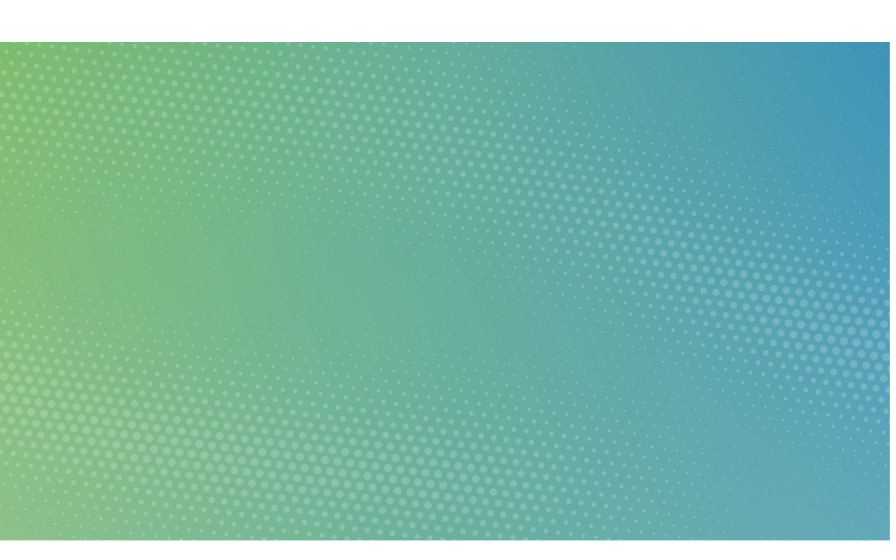
Reproduce this background procedurally as a Shadertoy shader.

```glsl
#define PANEL_LOW vec2(-0.1, 0.035)
#define PANEL_HIGH vec2(1.589, 0.925)
#define DOT_PITCH 0.0226
#define ROW_PITCH 0.0192
#define ROW_TILT 0.125
#define DOT_MIN 0.0012
#define DOT_GROWTH 0.0060
#define DOT_OPACITY 0.18

// Blend three colours placed at the left, centre and right
vec3 threeStops(vec3 left, vec3 centre, vec3 right, float t) {
    return t < 0.5 ? mix(left, centre, t * 2.0) : mix(centre, right, t * 2.0 - 1.0);
}

vec3 gradient(vec2 p) {
    vec2 t = clamp((p - vec2(0.0, PANEL_LOW.y)) / (PANEL_HIGH - vec2(0.0, PANEL_LOW.y)), 0.0, 1.0);
    vec3 upper = threeStops(vec3(0.49, 0.74, 0.43), vec3(0.40, 0.68, 0.61), vec3(0.24, 0.58, 0.72), t.x);
    vec3 lower = threeStops(vec3(0.55, 0.76, 0.54), vec3(0.42, 0.69, 0.62), vec3(0.38, 0.66, 0.73), t.x);
    vec3 color = mix(lower, upper, t.y);

    // Soft teal fold left of the centre
    vec2 fold = (p - vec2(0.74, 0.565)) / vec2(0.15, 0.07);
    return mix(color, vec3(0.40, 0.67, 0.61), 0.3 * exp(-dot(fold, fold)));
}

float bell(float distance, float width) {
    float d = distance / width;
    return exp(-d * d);
}

// Dot size follows two curved ridges
float dotRadius(vec2 p) {
    float upperRidge = mix(0.81, 0.34, smoothstep(0.5, 1.8, p.x));
    float lowerRidge = 0.12 + 0.19 * exp(-2.6 * p.x);
    float upperSwell = bell(p.y - upperRidge, 0.15) * mix(0.72, 1.05, smoothstep(1.0, 1.6, p.x));
    float lowerSwell = bell(p.y - lowerRidge, 0.15) * (1.0 - smoothstep(0.75, 1.4, p.x));
    return DOT_MIN + DOT_GROWTH * max(upperSwell, lowerSwell);
}

// Staggered rows of dots, tilted down to the right
float halftone(vec2 p, float pixel) {
    vec2 along = vec2(cos(ROW_TILT), -sin(ROW_TILT));
    vec2 across = vec2(-along.y, along.x);
    vec2 q = vec2(dot(p, along), dot(p, across));
    float row = floor(q.y / ROW_PITCH + 0.5);
    float stagger = 0.5 * mod(row, 2.0);
    float column = floor(q.x / DOT_PITCH - stagger + 0.5);
    vec2 centre = vec2((column + stagger) * DOT_PITCH, row * ROW_PITCH);
    float radius = dotRadius(centre.x * along + centre.y * across);
    return clamp(0.5 + (radius - length(q - centre)) / pixel, 0.0, 1.0);
}

void mainImage(out vec4 fragColor, in vec2 fragCoord) {
    float pixel = 1.0 / iResolution.y;
    vec2 p = fragCoord * pixel;

    vec3 color = gradient(p);
    color = mix(color, vec3(1.0), DOT_OPACITY * halftone(p, pixel));

    // White margin around the panel
    vec2 inset = min(p - PANEL_LOW, PANEL_HIGH - p);
    float panel = clamp(0.5 + min(inset.x, inset.y) / pixel, 0.0, 1.0);
    fragColor = vec4(mix(vec3(1.0), color, panel), 1.0);
}
```
